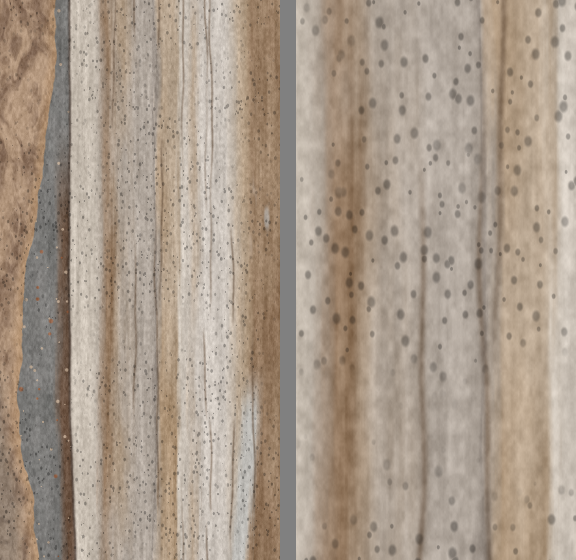
Left, the full canvas; right, a detail of the centre.
Give the GLSL for this texture, as a Shadertoy shader.

```glsl
// Weathered petrified wood: soft vertical bands of cream, tan and grey,
// a slate vein with a lumpy edge at the left, and a brown strip at the right.
// Layered sines bend the bands, stretched noise is the fibre, cells are pits.

float hash(vec2 c) {
    vec3 q = fract(c.xyx * 0.1031);
    q += dot(q, q.yzx + 33.33);
    return fract((q.x + q.y) * q.z);
}

float noise(vec2 p) {
    vec2 i = floor(p), f = fract(p);
    f = f * f * (3.0 - 2.0 * f);
    vec2 e = vec2(1.0, 0.0);
    return mix(mix(hash(i), hash(i + e), f.x),
               mix(hash(i + e.yx), hash(i + e.xx), f.x), f.y);
}

float fbm(vec2 p) {
    float sum = 0.0, amp = 0.5;
    for (int i = 0; i < 4; i++) {
        sum += amp * noise(p);
        p = p * 2.03 + 17.3;
        amp *= 0.5;
    }
    return sum / 0.9375;
}

float waves(float t, float seed) {
    return 0.5 * sin(t * 2.1 + seed) + 0.3 * sin(t * 5.3 + seed * 2.0)
         + 0.2 * sin(t * 11.7 + seed * 3.0);
}

float band(float x, float left, float right, float soft) {
    return smoothstep(left - soft, left + soft, x)
         * (1.0 - smoothstep(right - soft, right + soft, x));
}

float streak(float x, float center, float width) {
    float d = (x - center) / width;
    return exp(-d * d);
}

// Scattered round cells; share is the fraction of cells holding a spot
float spots(vec2 p, float share, float radius, float seed) {
    vec2 base = floor(p);
    float mask = 0.0;
    for (int j = -1; j <= 1; j++)
    for (int i = -1; i <= 1; i++) {
        vec2 c = base + vec2(i, j);
        vec2 center = c + vec2(hash(c + seed), hash(c + seed + 41.0));
        float size = radius * (0.5 + hash(c + seed + 83.0));
        float on = step(hash(c + seed + 127.0), share);
        mask = max(mask, on * (1.0 - smoothstep(size * 0.5, size * 1.3, distance(p, center))));
    }
    return mask;
}

// Broad vertical bands right of the vein
vec3 plankColor(float x, float y, float patches) {
    vec3 cream = vec3(0.79, 0.75, 0.70), pale = vec3(0.81, 0.78, 0.75);
    vec3 grey = vec3(0.69, 0.65, 0.61), tan_ = vec3(0.68, 0.58, 0.47);
    vec3 brown = vec3(0.55, 0.44, 0.34);
    vec3 col = mix(cream, grey, band(x, 0.35, 0.58, 0.025));
    col = mix(col, brown, band(x, 0.365, 0.405, 0.025) * (0.45 + 0.6 * patches));
    col = mix(col, tan_, band(x, 0.40, 0.47, 0.03) * 0.7 * patches);
    col = mix(col, tan_, band(x, 0.565, 0.635, 0.014) * (0.55 + 0.5 * patches));
    col = mix(col, pale, band(x, 0.66, 0.83, 0.04) * 0.8);
    col = mix(col, tan_, streak(x, 0.69, 0.018) * 0.6 * patches);
    col = mix(col, tan_, smoothstep(0.80, 0.89, x) * 0.85);
    col = mix(col, brown, smoothstep(0.875, 0.91, x) * (0.55 + 0.5 * patches));
    // Chalky patch and slanted pale strip over the brown side
    float chalk = band(y, 1.12, 1.36, 0.08) * smoothstep(0.86, 0.92, x);
    col = mix(col, grey, chalk * smoothstep(0.35, 0.6, patches));
    float slant = 0.855 + 0.075 * y;
    float strip = band(x, slant - 0.03, slant + 0.035, 0.018);
    return mix(col, vec3(0.74, 0.73, 0.71), strip * (1.0 - smoothstep(0.5, 0.72, y)));
}

// Swirling tan wood left of the vein
vec3 swirlColor(vec2 p, float depth) {
    float warp = fbm(p * vec2(7.0, 3.5));
    float curl = fbm(p * vec2(24.0, 7.0) + 7.0 * warp);
    vec3 col = mix(vec3(0.47, 0.37, 0.30), vec3(0.71, 0.60, 0.50), smoothstep(0.15, 0.75, curl));
    col = mix(col, vec3(0.50, 0.46, 0.42), 0.6 * (1.0 - smoothstep(0.5, 0.75, p.y)) * smoothstep(0.02, 0.09, depth));
    return mix(col, vec3(0.72, 0.58, 0.44), 0.65 * (1.0 - smoothstep(0.0, 0.045, depth)));
}

void mainImage(out vec4 fragColor, in vec2 fragCoord) {
    vec2 p = 2.0 * fragCoord / iResolution.y;
    float fibre = fbm(p * vec2(75.0, 3.5));
    float speckle = fbm(p * vec2(130.0, 75.0));
    float patches = smoothstep(0.25, 0.75, fbm(p * vec2(13.0, 2.2) + 5.0));
    float x = p.x + 0.008 * waves(p.y * 1.6, 1.0) + 0.03 * (fibre - 0.5);
    vec3 col = plankColor(x, p.y, patches);

    // Thin dark cracks, fading in and out along their length
    for (int i = 0; i < 9; i++) {
        float k = float(i);
        float center = 0.38 + 0.6 * fract(k * 0.29 + 0.3) + 0.009 * waves(p.y * 2.0, k);
        float fade = smoothstep(0.42, 0.75, noise(vec2(k * 9.0, p.y * 3.0)));
        col = mix(col, vec3(0.42, 0.34, 0.27), 0.55 * fade * streak(p.x, center, 0.004));
    }
    col = mix(col, vec3(0.50, 0.46, 0.43), 0.45 * streak(x, 0.552, 0.005));

    // Slate vein with its rusty dark side and the seam
    float seam = 0.248 + 0.022 * (1.0 - smoothstep(0.0, 0.6, p.y)) + 0.003 * waves(p.y * 3.0, 4.0);
    float edge = 0.07 + 0.135 * smoothstep(0.65, 2.0, p.y) + 0.06 * (1.0 - smoothstep(0.0, 0.6, p.y))
               + 0.010 * waves(p.y * 2.5, 2.0) + 0.035 * (fbm(p * vec2(9.0, 10.0)) - 0.5);
    vec3 slate = mix(vec3(0.42, 0.42, 0.41), vec3(0.53, 0.52, 0.51), fbm(p * vec2(22.0, 9.0)));
    float rust = smoothstep(0.06, 0.02, seam - x) * (1.0 - smoothstep(1.1, 1.6, p.y));
    slate = mix(slate, vec3(0.40, 0.30, 0.23), rust * (0.45 + 0.5 * patches));
    slate = mix(slate, vec3(0.76, 0.67, 0.58), 0.8 * spots(p * 34.0, 0.12, 0.16, 3.0));
    slate = mix(slate, vec3(0.62, 0.36, 0.22), 0.7 * spots(p * 28.0, 0.06, 0.17, 9.0));
    col = mix(col, slate, 1.0 - smoothstep(-0.003, 0.004, p.x - seam));
    col = mix(col, vec3(0.30, 0.25, 0.22), 0.7 * streak(p.x, seam, 0.005));
    col = mix(col, swirlColor(p, edge - p.x), 1.0 - smoothstep(-0.003, 0.003, p.x - edge));

    // Fibre, fine grain and pits
    float wood = smoothstep(edge, seam, p.x);
    col += 0.17 * (fibre - 0.5) * mix(0.4, 1.0, wood) + 0.17 * (speckle - 0.5);
    col *= 1.0 - 0.28 * spots(p * vec2(85.0, 60.0), 0.22, 0.30, 5.0) * smoothstep(0.3, 0.6, fbm(p * 6.0));
    fragColor = vec4(clamp(col, 0.0, 1.0), 1.0);
}
```
